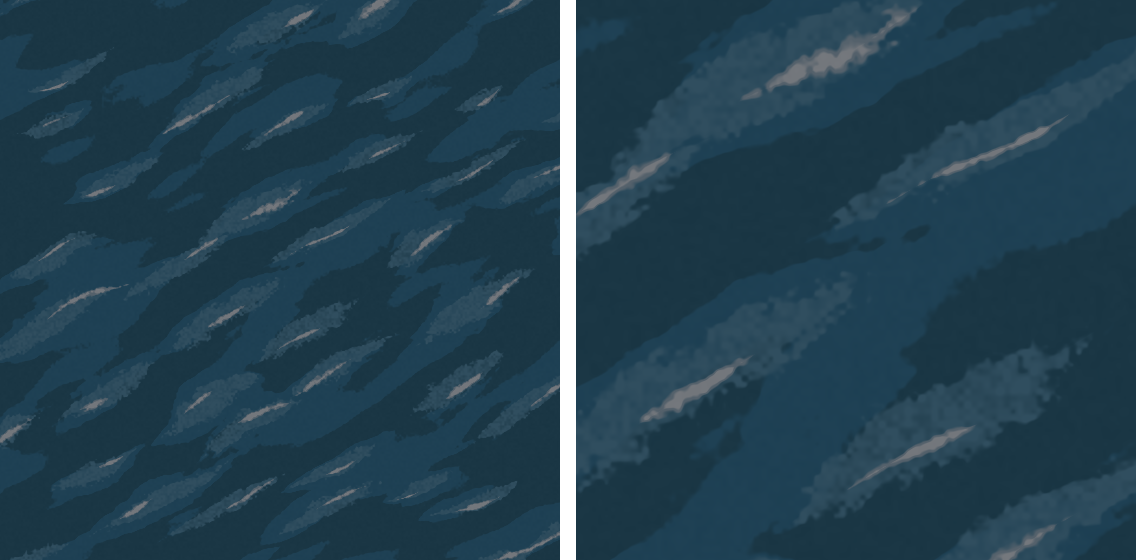
Left, the full canvas; right, a detail of the centre.
This texture is drawn by a Shadertoy shader. Its source:

```glsl
// Dark teal water crossed by slanting ripples, in flat painted tones with grainy edges.
// Stretched gradient noise makes the swells; jittered lens shapes in a tilted grid
// make the slate crests, each carrying a thin pale glint along one side.

vec2 hash2(vec2 p) {
    vec3 a = fract(p.xyx * vec3(0.1031, 0.1030, 0.0973));
    a += dot(a, a.yzx + 33.33);
    return fract((a.xx + a.yz) * a.zy);
}

float corner(vec2 cell, vec2 offset) {
    float angle = 6.2832 * hash2(cell + 71.0).x;
    return dot(vec2(cos(angle), sin(angle)), offset);
}

// Gradient noise, roughly -0.6 to 0.6
float noise(vec2 p) {
    vec2 i = floor(p), f = fract(p);
    vec2 s = f * f * f * (f * (f * 6.0 - 15.0) + 10.0);
    vec2 e = vec2(1.0, 0.0);
    return mix(mix(corner(i, f), corner(i + e, f - e), s.x),
               mix(corner(i + e.yx, f - e.yx), corner(i + 1.0, f - 1.0), s.x), s.y);
}

// Speckle, -0.5 to 0.5, softened between cells
float speckle(vec2 p) {
    vec2 i = floor(p), f = smoothstep(0.0, 1.0, fract(p));
    vec2 e = vec2(1.0, 0.0);
    return mix(mix(hash2(i).x, hash2(i + e).x, f.x),
               mix(hash2(i + e.yx).x, hash2(i + 1.0).x, f.x), f.y) - 0.5;
}

// Returns the crest field (x) and the glint field (y); both are positive inside
vec2 crests(vec2 q, float fray) {
    vec2 size = vec2(0.24, 0.105);
    vec2 field = vec2(-4.0);
    float baseRow = floor(q.y / size.y);
    for (int j = -1; j <= 1; j++) {
        float row = baseRow + float(j);
        float shift = hash2(vec2(row, 9.0)).x;
        float column = floor(q.x / size.x + shift);
        for (int i = -1; i <= 1; i++) {
            vec2 id = vec2(column + float(i), row);
            vec2 place = hash2(id + 20.0), form = hash2(id + 57.0), light = hash2(id + 93.0);
            if (light.x > 0.8) continue;
            vec2 center = (id + 0.5 + 0.5 * (place - 0.5) - vec2(shift, 0.0)) * size;
            vec2 d = q - center;
            float u = d.x / mix(0.045, 0.13, form.x);
            float v = (d.y + 0.012 * (form.y - 0.5) * u * u) / mix(0.012, 0.022, form.y);
            float lens = 1.0 - u * u - abs(v) + 0.5 * fray;

            // The glint hugs the upper or lower side and covers part of the length
            float side = place.x < 0.6 ? -0.42 : 0.4;
            float along = (u - 1.1 * (light.y - 0.5)) / mix(0.3, 0.65, place.y);
            float ridge = abs(v - side * (1.0 - u * u)) / mix(0.2, 0.5, light.x);
            float glint = 1.0 - ridge - along * along + 0.9 * fray;
            field = max(field, vec2(lens, min(glint, lens + 0.4)));
        }
    }
    return field;
}

void mainImage(out vec4 fragColor, in vec2 fragCoord) {
    vec2 p = fragCoord / iResolution.y;

    // Tilted frame, bent by broad and small warps
    vec2 bent = p + vec2(0.0, 0.04 * noise(p * 2.6 + 4.0));
    float tilt = radians(29.0);
    vec2 q = mat2(cos(tilt), -sin(tilt), sin(tilt), cos(tilt)) * bent + 3.0;
    q.y += 0.014 * noise(q * vec2(9.0, 14.0));

    float grain = speckle(p * 256.0) + 0.5 * speckle(p * 130.0 + 40.0);
    float fray = noise(q * vec2(22.0, 70.0)) + 0.6 * noise(q * vec2(55.0, 110.0));
    vec2 crest = crests(q, fray);

    // Swells: long noise streaks, raised around the crests
    vec2 s = q * vec2(3.4, 14.0);
    float swell = 4.7 * (noise(s) + 0.35 * noise(s * 2.1 + 8.0)) + 0.15 * fray;
    swell += 1.3 * smoothstep(-1.6, 0.0, crest.x);

    vec3 deepTeal = vec3(0.102, 0.212, 0.267);
    vec3 swellBlue = vec3(0.118, 0.252, 0.328);
    vec3 slate = vec3(0.185, 0.302, 0.368);
    vec3 paleGray = vec3(0.33, 0.38, 0.42);
    vec3 glintGray = vec3(0.45, 0.465, 0.485);

    // Stack the flat tones from dark to light
    vec3 color = mix(deepTeal, swellBlue, smoothstep(-0.12, 0.12, swell - 0.7 + 0.2 * grain));
    float body = smoothstep(-0.14, 0.14, crest.x + 0.35 * grain);
    color = mix(color, slate, body * clamp(0.85 + 0.5 * grain, 0.0, 1.0));
    color = mix(color, paleGray, smoothstep(-0.1, 0.25, crest.y - 0.1 + 0.5 * grain));
    color = mix(color, glintGray, smoothstep(-0.1, 0.2, crest.y - 0.5 + 0.6 * grain));
    color += 0.008 * grain;

    fragColor = vec4(color, 1.0);
}
```
